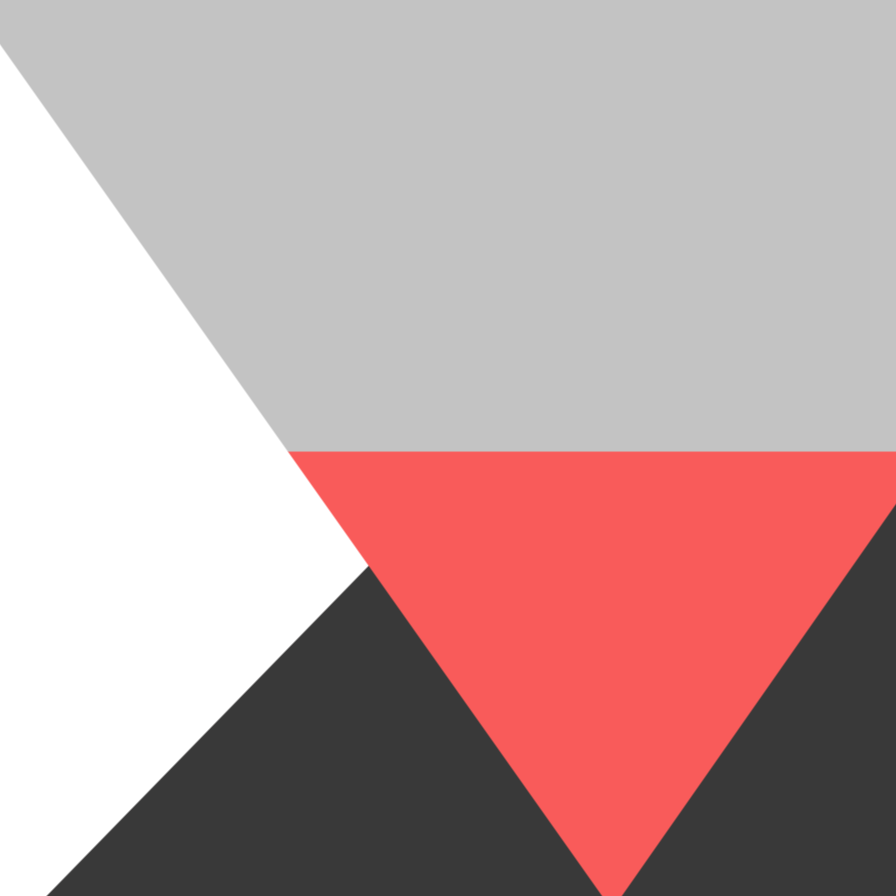
This background is drawn by a WebGL 2 fragment shader. Its source:

```glsl
#version 300 es
precision highp float;
// Flat geometric background: grey field, red inverted triangle, white and charcoal wedges.

uniform vec2 u_resolution;
out vec4 fragColor;

// Smooth coverage of the half plane to the left of the line from a to b.
float leftOf(vec2 p, vec2 a, vec2 b) {
    vec2 along = normalize(b - a);
    vec2 offset = p - a;
    float dist = along.x * offset.y - along.y * offset.x;
    float soft = max(0.0013, 0.7 / u_resolution.y);
    return smoothstep(-soft, soft, dist);
}

void main() {
    vec2 p = gl_FragCoord.xy / u_resolution;

    vec3 grey = vec3(0.765);
    vec3 white = vec3(1.0);
    vec3 charcoal = vec3(0.225, 0.222, 0.222);
    vec3 red = vec3(0.978, 0.357, 0.351);

    // Left side: white above a rising charcoal edge
    vec3 leftSide = mix(charcoal, white, leftOf(p, vec2(0.052, 0.0), vec2(0.410, 0.367)));

    // Right side: red triangle over charcoal, capped by the grey field
    vec3 rightSide = mix(charcoal, red, leftOf(p, vec2(0.694, 0.0), vec2(1.0, 0.4375)));
    rightSide = mix(rightSide, grey, leftOf(p, vec2(0.0, 0.496), vec2(1.0, 0.496)));

    // Long falling diagonal divides the two sides
    float diagonal = leftOf(p, vec2(0.0, 0.9505), vec2(0.672, 0.0));
    fragColor = vec4(mix(leftSide, rightSide, diagonal), 1.0);
}
```
